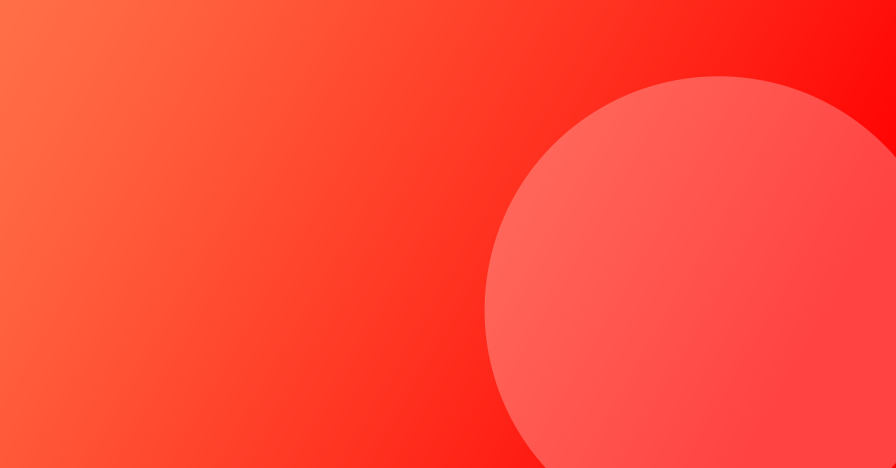
Give the GLSL for this background, as a Shadertoy shader.

```glsl
// Diagonal orange-to-red gradient with a large translucent disc at the lower right.

// Sweep running from the upper left towards the lower right; p is in canvas heights.
vec3 warmGradient(vec2 p) {
    vec2 direction = vec2(0.866, -0.5);
    float t = clamp(dot(p - vec2(0.0, 1.0), direction) / 1.88, 0.0, 1.0);
    return mix(vec3(1.0, 0.435, 0.28), vec3(1.0, 0.0, 0.0), pow(t, 1.2));
}

// Antialiased coverage of a disc.
float discMask(vec2 p, vec2 center, float radius, float pixel) {
    return clamp(0.5 - (length(p - center) - radius) / pixel, 0.0, 1.0);
}

void mainImage(out vec4 fragColor, in vec2 fragCoord) {
    vec2 p = fragCoord / iResolution.y;
    float aspect = iResolution.x / iResolution.y;
    vec3 color = warmGradient(p);

    // Pale disc, cut off by the right and bottom edges
    float disc = discMask(p, vec2(0.802 * aspect, 0.337), 0.5, 1.0 / iResolution.y);
    color = mix(color, vec3(1.0), 0.26 * disc);

    fragColor = vec4(color, 1.0);
}
```
